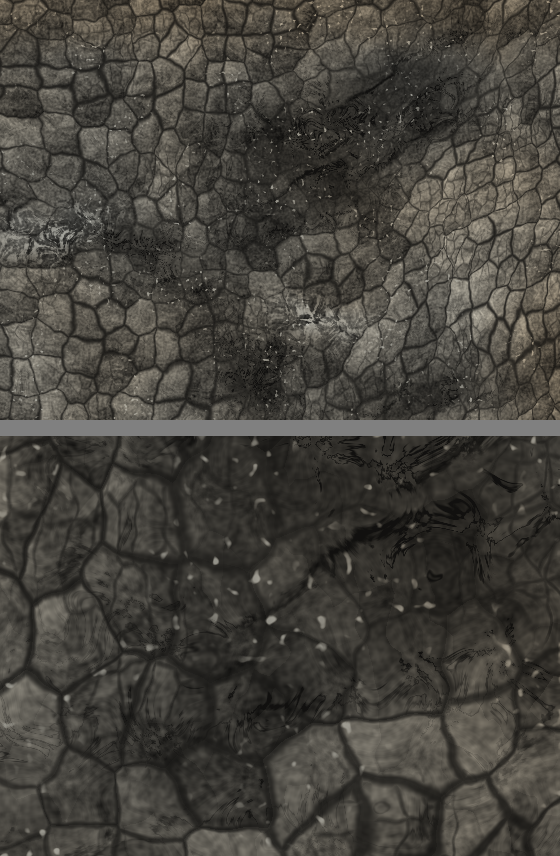
Top, the full canvas; bottom, a detail of the centre.
Reproduce this texture procedurally as a WebGL 2 fragment shader.

```glsl
#version 300 es
precision highp float;
// Charred wood: blocky shrinkage cracks, soot hollows, pale ash and bright flecks.

uniform vec2 u_resolution;
out vec4 outColor;

const float CELLS = 13.5;        // char blocks per canvas height
const float FINE_CELLS = 29.0;   // hairline crack cells per canvas height
const float JITTER = 0.74;       // irregularity of the blocks
const float BASE_TONE = 0.355;
const float CRACK_TONE = 0.10;
const float ASH_TONE = 0.72;
const float GRAIN = 0.25;        // contrast of the rough surface
const vec2 LIGHT = vec2(-0.45, 0.89);
const vec3 NEUTRAL = vec3(1.02, 0.985, 0.90);
const vec3 WARM = vec3(1.09, 0.97, 0.79);
const vec3 COOL = vec3(0.97, 0.99, 0.97);

vec2 hash2(vec2 cell) {
  uvec2 q = uvec2(ivec2(cell) + 32768) * uvec2(1597334673u, 3812015801u);
  uint n = (q.x ^ q.y) * 1597334673u;
  n ^= n >> 15u;
  n *= 2246822519u;
  n ^= n >> 13u;
  return vec2(n >> 16u, n & 65535u) / 65535.0;
}

float corner(vec2 cell, vec2 offset) {
  float angle = 6.28318 * hash2(cell).x;
  return dot(vec2(cos(angle), sin(angle)), offset);
}

// Gradient noise, roughly -0.7 to 0.7
float noise(vec2 p) {
  vec2 i = floor(p), f = p - i;
  vec2 u = f * f * f * (f * (f * 6.0 - 15.0) + 10.0);
  vec2 e = vec2(1.0, 0.0);
  return mix(mix(corner(i, f), corner(i + e, f - e), u.x),
             mix(corner(i + e.yx, f - e.yx), corner(i + 1.0, f - 1.0), u.x), u.y);
}

float fbm(vec2 p) {
  float sum = 0.0, amp = 1.0;
  for (int i = 0; i < 4; i++) {
    sum += amp * noise(p);
    p = mat2(1.6, 1.2, -1.2, 1.6) * p + 7.3;
    amp *= 0.55;
  }
  return sum;
}

vec2 warp(vec2 p) { return vec2(noise(p), noise(p + 41.7)); }

// Jittered cells: x = distance to border, y = random tone, zw = vector to centre
vec4 blocks(vec2 p) {
  vec2 base = floor(p), f = p - base, nearest = vec2(0.0), home = vec2(0.0);
  float best = 9.0, border = 9.0;
  for (int k = 0; k < 9; k++) {
    vec2 g = vec2(k % 3, k / 3) - 1.0;
    vec2 r = g + 0.5 + JITTER * (hash2(base + g) - 0.5) - f;
    if (dot(r, r) < best) { best = dot(r, r); nearest = r; home = g; }
  }
  for (int k = 0; k < 25; k++) {
    vec2 g = home + vec2(k % 5, k / 5) - 2.0;
    vec2 r = g + 0.5 + JITTER * (hash2(base + g) - 0.5) - f;
    vec2 d = r - nearest;
    if (dot(d, d) > 1e-4) border = min(border, dot(0.5 * (r + nearest), normalize(d)));
  }
  return vec4(border, hash2(base + home + 97.0).y, nearest);
}

// Soft tilted ellipse
float zone(vec2 p, vec2 centre, vec2 radius, float tilt) {
  vec2 d = p - centre;
  d = vec2(cos(tilt) * d.x + sin(tilt) * d.y, cos(tilt) * d.y - sin(tilt) * d.x) / radius;
  return exp(-dot(d, d));
}

float crackLine(float border, float width, float blur) {
  return 1.0 - smoothstep(width * 0.35 - blur, width + blur, border);
}

void main() {
  vec2 p = gl_FragCoord.xy / u_resolution.y;
  float px = 1.0 / u_resolution.y;

  // Bent coordinates: blocks shrink and the grain climbs to the right
  vec2 q = p + 0.07 * warp(p * 2.3) + 0.016 * warp(p * 13.0) + 0.006 * warp(p * 42.0);
  vec2 flow = vec2(q.x + 0.22 * q.x * q.x, q.y - 0.22 * q.x * smoothstep(0.6, 1.4, q.x));

  // Broad regions
  vec2 z = p + 0.09 * warp(p * 5.0) + 0.04 * warp(p * 15.0);
  float soot = zone(z, vec2(0.76, 0.59), vec2(0.22, 0.17), 0.5)
             + zone(z, vec2(1.01, 0.80), vec2(0.24, 0.11), 0.5)
             + zone(z, vec2(1.03, 0.07), vec2(0.22, 0.07), 0.2)
             + zone(z, vec2(0.33, 0.40), vec2(0.20, 0.08), -0.3)
             + zone(z, vec2(0.62, 0.12), vec2(0.12, 0.12), 0.6);
  soot = min(soot, 1.0);
  float ash = zone(z, vec2(0.11, 0.45), vec2(0.16, 0.055), 0.2)
            + zone(z, vec2(0.74, 0.24), vec2(0.10, 0.05), -0.4);
  float pale = zone(z, vec2(1.15, 0.55), vec2(0.19, 0.15), 0.7)
             + zone(z, vec2(1.20, 0.29), vec2(0.20, 0.07), -0.2)
             + zone(z, vec2(1.17, 0.86), vec2(0.11, 0.05), 0.1);

  // Surface roughness
  float fibre = fbm(flow * vec2(17.0, 46.0));
  float rough = fbm(p * 62.0 + 3.0 * warp(p * 20.0));
  float grit = noise(p * 170.0);
  float patches = fbm(q * 4.0 + 11.0);

  // Block and hairline cracks
  vec4 block = blocks(flow * CELLS * vec2(0.95, 1.05));
  vec4 chip = blocks((flow + 0.005 * warp(p * 60.0)) * FINE_CELLS * vec2(1.1, 0.85) + 5.0);
  float wide = 0.035 + 0.085 * smoothstep(-0.35, 0.5, noise(q * 7.0)) + 0.04 * rough;
  float crack = crackLine(block.x, wide, px * CELLS) * (1.0 - 0.45 * soot);
  float hair = crackLine(chip.x, 0.09, px * FINE_CELLS)
             * smoothstep(-0.15, 0.35, noise(q * 6.0 + 23.0) + 0.25 * pale);
  float crease = 1.0 - smoothstep(0.0, 0.07, abs(noise(flow * vec2(3.5, 9.0) + 0.4 * rough)));

  // Tone
  float tone = BASE_TONE + 0.13 * patches + 0.14 * (block.y - 0.5) + 0.08 * (chip.y - 0.5);
  tone += 0.13 * pale - 0.11 * dot(block.zw, LIGHT) * (1.0 - soot);
  tone += GRAIN * (0.40 * fibre + 0.42 * rough + 0.45 * grit);
  tone *= 1.0 - 0.48 * soot;
  tone -= 0.10 * crease * (0.4 + soot);
  tone = mix(tone, CRACK_TONE, 0.85 * max(crack, 0.62 * hair));

  // Ash crust and bright flecks along broken rims
  float crust = ash * smoothstep(-0.15, 0.45, rough + 0.5 * fibre + 0.3 * grit);
  float rim = smoothstep(0.22, 0.05, block.x) * (1.0 - crack);
  float fleck = smoothstep(0.30, 0.55, noise(p * 95.0 + 31.0) + 0.25 * grit)
              * smoothstep(0.0, 0.45, noise(q * 8.0 + 57.0) + 0.22 * rim + 0.15 * soot);
  tone = mix(tone, ASH_TONE, clamp(0.85 * crust + 0.75 * fleck, 0.0, 1.0));

  // Tint
  float warmth = 0.7 * smoothstep(0.82, 1.0, z.y) + 0.6 * smoothstep(0.95, 1.3, z.x) * (1.0 - z.y)
               + 0.6 * noise(q * 3.0 + 71.0);
  vec3 tint = mix(NEUTRAL, WARM, clamp(warmth, 0.0, 0.85));
  tint = mix(tint, COOL, clamp(0.6 * ash + 0.4 * fleck - warmth, 0.0, 0.6));
  outColor = vec4(clamp(max(tone, 0.065) * tint, 0.0, 1.0), 1.0);
}
```
